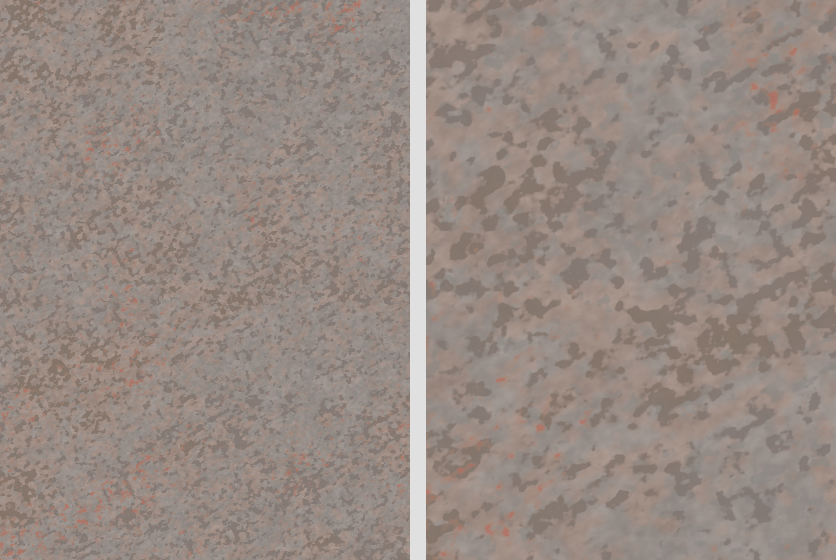
Left: the whole. Right: its middle third, enlarged.
A WebGL 1 fragment shader for this texture:

```glsl
precision highp float;
// Weathered stone: grey and rose mineral grains under small, ragged dark specks.
// Value-noise layers, slightly stretched along a rising diagonal, are thresholded
// into specks; broad layers make them clump and drift in hue.

uniform vec2 u_resolution;

float hash(vec2 p) {
  vec3 q = fract(p.xyx * vec3(0.1031, 0.1030, 0.0973));
  q += dot(q, q.yzx + 33.33);
  return fract((q.x + q.y) * q.z);
}

float valueNoise(vec2 p) {
  vec2 cell = floor(p);
  vec2 f = fract(p);
  f = f * f * (3.0 - 2.0 * f);
  float low = mix(hash(cell), hash(cell + vec2(1.0, 0.0)), f.x);
  float high = mix(hash(cell + vec2(0.0, 1.0)), hash(cell + 1.0), f.x);
  return mix(low, high, f.y);
}

// Three turned octaves, scaled to zero mean and roughly unit deviation
float grain(vec2 p) {
  float sum = 0.0;
  float weight = 0.5;
  p += 200.0;
  for (int i = 0; i < 3; i++) {
    sum += weight * valueNoise(p);
    p = mat2(1.6, 1.2, -1.2, 1.6) * p + 17.3;
    weight *= 0.5;
  }
  return (sum / 0.875 - 0.5) / 0.124;
}

void main() {
  vec2 uv = gl_FragCoord.xy / u_resolution.y;

  // Bedding direction: features run a little longer up to the right
  vec2 bed = vec2(dot(uv, vec2(0.88, 0.48)) * 0.78, dot(uv, vec2(-0.48, 0.88)));

  float broad = grain(bed * 4.0 + 3.0);
  float clump = grain(bed * 20.0 + 11.0);
  float fine = grain(bed * 210.0 + 23.0);

  // Ground: grey to rose grains with soft changes of lightness
  float hue = 0.4 * broad + 0.3 * clump + 0.65 * grain(bed * 95.0 + 71.0);
  vec3 grey = vec3(0.594, 0.560, 0.540);
  vec3 rose = vec3(0.628, 0.554, 0.518);
  vec3 color = mix(grey, rose, smoothstep(-1.2, 1.0, hue));
  color += 0.011 * fine + 0.007 * grain(bed * 45.0 + 57.0);

  // Faint cool flecks
  float cool = grain(bed * 130.0 + 131.0) - 0.3 * broad;
  color = mix(color, vec3(0.535, 0.525, 0.510), 0.5 * smoothstep(1.1, 1.8, cool));

  // Dark specks, browner where the ground is warm
  float speck = grain(bed * 150.0 + 97.0) + 0.36 * clump + 0.12 * broad;
  vec3 brown = mix(vec3(0.500, 0.458, 0.438), vec3(0.498, 0.436, 0.388),
                   smoothstep(-0.6, 1.8, broad + 0.5 * clump));
  color = mix(color, brown, 0.3 * smoothstep(0.1, 0.9, speck));
  color = mix(color, brown, 0.7 * smoothstep(0.75, 1.25, speck));

  // Sparse rusty flecks gathered in patches
  float patchiness = grain(bed * 9.0 + 151.0);
  float rust = grain(bed * 160.0 + 173.0) + 0.5 * patchiness;
  color = mix(color, vec3(0.67, 0.51, 0.44), 0.4 * smoothstep(1.5, 2.4, rust));
  color = mix(color, vec3(0.72, 0.42, 0.36), 0.6 * smoothstep(2.6, 3.2, rust));

  gl_FragColor = vec4(color, 1.0);
}
```
